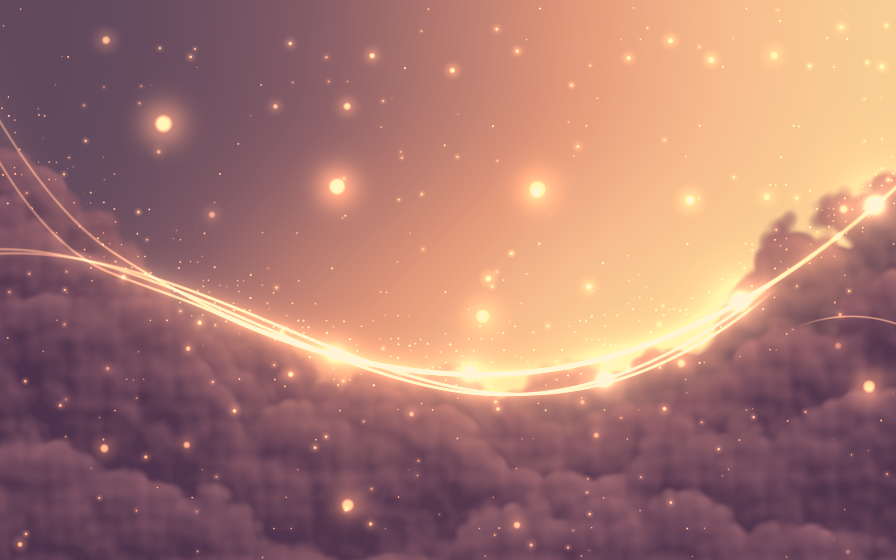
A Shadertoy shader for this background:

```glsl
// A dusk sky warming to gold at the right, above banks of plum clouds,
// with glowing strands hung across the valley and drifting embers.
// Clouds are layered outlines roughened by soft cellular puffs.

float hash(vec2 p) { return fract(sin(dot(p, vec2(127.1, 311.7))) * 43758.5453); }

// Smoothstep that may run in either direction
float ramp(float a, float b, float x) {
    float t = clamp((x - a) / (b - a), 0.0, 1.0);
    return t * t * (3.0 - 2.0 * t);
}

// Rounded bumps: a soft maximum over jittered cell centres
float bumps(vec2 p) {
    vec2 cell = floor(p), f = fract(p);
    float sum = 0.0;
    for (int j = -1; j <= 1; j++)
    for (int i = -1; i <= 1; i++) {
        vec2 o = vec2(i, j), c = cell + o;
        vec2 r = o + 0.15 + 0.7 * vec2(hash(c), hash(c + 37.0)) - f;
        sum += exp(-7.0 * dot(r, r));
    }
    return 1.0 + 0.25 * log(sum + 0.001);
}

float puffs(vec2 p) {
    return 0.55 * bumps(p * 7.0) + 0.29 * bumps(p * 15.0 + 4.3) + 0.16 * bumps(p * 32.0 + 9.1);
}

vec3 skyColor(vec2 p) {
    float t = 0.02 + 0.93 * ramp(0.05, 1.65, p.x - 0.1 * (p.y - 0.5));
    t += 0.3 * ramp(0.85, 0.3, p.y) * ramp(0.0, 0.6, p.x) * ramp(1.7, 0.9, p.x);
    t = 5.0 * clamp(t, 0.0, 1.0);
    vec3 c = mix(vec3(0.37, 0.28, 0.36), vec3(0.52, 0.36, 0.40), clamp(t, 0.0, 1.0));
    c = mix(c, vec3(0.72, 0.48, 0.44), clamp(t - 1.0, 0.0, 1.0));
    c = mix(c, vec3(0.89, 0.60, 0.48), clamp(t - 2.0, 0.0, 1.0));
    c = mix(c, vec3(0.97, 0.73, 0.55), clamp(t - 3.0, 0.0, 1.0));
    return mix(c, vec3(0.98, 0.84, 0.60), clamp(t - 4.0, 0.0, 1.0));
}

// Cloud outline: 0 is the far bank, 3 the nearest
float outline(float x, int layer) {
    float far = 0.33 + 0.34 * ramp(0.4, 0.0, x) + 0.1 * ramp(0.62, 0.44, x)
        + 0.06 * ramp(1.0, 1.25, x) + 0.22 * ramp(1.24, 1.42, x) + 0.08 * ramp(1.42, 1.6, x);
    float front = 0.14 + 0.13 * ramp(1.05, 0.72, x) + 0.17 * ramp(0.45, 0.28, x)
        + 0.06 * ramp(0.3, 0.0, x) + 0.1 * ramp(1.05, 1.2, x) + 0.07 * ramp(1.3, 1.6, x);
    if (layer == 0) return far;
    if (layer == 1) return mix(front, far, 0.5);
    if (layer == 2) return front;
    return 0.08 + 0.12 * ramp(0.5, 0.0, x) + 0.04 * sin(7.0 * x);
}

// Height of a strand: 0 and 1 sweep up both sides, 2 and 3 hang lower
float strand(float x, int i) {
    float l = max(0.2 - x, 0.0), u = x - 0.86, v = max(x - 0.9, 0.0);
    float high = 0.333 + (u > 0.0 ? 0.61 : 0.5) * u * u + 2.0 * l * l;
    float low = 0.295 + 0.26 * ramp(0.9, 0.0, x) + 0.86 * v * v;
    if (i == 0) return high;
    if (i == 1) return high - 0.004 - 0.07 * ramp(0.4, 0.0, x);
    return i == 2 ? low : low + 0.014 * sin(4.0 * x - 0.6);
}

// Round light with a bright core and a soft halo
float orb(vec2 p, vec2 c, float r) {
    float d = length(p - c);
    return 0.75 * ramp(r, r * 0.45, d) + 0.4 * exp(-d * d / (r * r * 5.0));
}

// One randomly placed ember per chosen grid cell
float embers(vec2 p, float n, float chance, float size) {
    vec2 c = floor(p * n), f = fract(p * n);
    vec2 at = 0.3 + 0.4 * vec2(hash(c + n), hash(c + n + 19.0));
    float d = length(f - at), r = size * (0.5 + hash(c + 71.0));
    float light = ramp(r, r * 0.3, d) + 0.35 * exp(-d * d / (r * r * 4.0));
    return light * ramp(0.3, 0.15, d) * step(hash(c + n * 3.0), chance) * (0.4 + 0.6 * hash(c + 5.0));
}

void mainImage(out vec4 fragColor, in vec2 fragCoord) {
    vec2 p = fragCoord / iResolution.xy * vec2(1.6, 1.0);
    vec3 col = skyColor(p);
    float band = p.y - strand(p.x, 0);
    float warmth = exp(-abs(band) / 0.12) * ramp(-0.1, 0.6, p.x);

    // Cloud banks, lit along their rims and near the strands
    for (int i = 0; i < 4; i++) {
        vec2 q = p + vec2(3.7, 1.9) * float(i);
        float puff = puffs(q);
        float depth = outline(p.x, i) - p.y + 0.12 * (puff - 0.72);
        float relief = puff - puffs(q + vec2(0.012, 0.02));
        float light = 0.75 * exp(-max(depth, 0.0) / 0.1) + 1.1 * relief + 0.35 * (puff - 0.6);
        vec3 cloud = mix(vec3(0.31, 0.20, 0.30), vec3(0.58, 0.38, 0.43), clamp(light, 0.0, 1.0));
        cloud = mix(cloud, vec3(0.88, 0.56, 0.46), warmth * clamp(0.35 + 0.5 * light, 0.0, 0.85));
        col = mix(col, cloud, ramp(-0.008, 0.022, depth) * (i == 0 ? 0.9 : 1.0));
    }

    // Strands with a thin core and a wide halo
    vec3 gold = vec3(1.0, 0.72, 0.38);
    for (int i = 0; i < 4; i++) {
        float y = strand(p.x, i), slope = (strand(p.x + 0.005, i) - y) / 0.005;
        float d = abs(p.y - y) / sqrt(1.0 + slope * slope);
        float power = 0.35 + 0.5 * ramp(0.1, 0.5, p.x) * ramp(1.6, 1.25, p.x);
        power *= i > 1 ? ramp(1.4, 1.28, p.x) : 1.0;
        col += gold * power * (0.8 * ramp(0.0036, 0.0006, d) + 0.16 * exp(-d / 0.018));
    }
    float wisp = abs(p.y - 0.435 + 2.0 * (p.x - 1.52) * (p.x - 1.52));
    col += gold * 0.4 * ramp(0.003, 0.0, wisp) * ramp(1.41, 1.5, p.x);

    // Flares riding the strands, growing toward the right
    for (int i = 0; i < 5; i++) {
        float x = 0.598 + 0.241 * float(i), size = 0.007 + 0.0018 * float(i);
        float d = length(p - vec2(x, strand(x, i == 2 ? 2 : 0)));
        col += vec3(1.0, 0.83, 0.5) * (exp(-d * d / (size * size)) + 0.45 * exp(-d / (size * 2.5)));
    }

    // Large orbs, then scattered embers and dust around the strands
    float glow = orb(p, vec2(0.292, 0.779), 0.018) + orb(p, vec2(0.602, 0.667), 0.017)
        + 0.6 * orb(p, vec2(0.96, 0.662), 0.017) + 0.6 * orb(p, vec2(0.862, 0.435), 0.014)
        + 0.8 * orb(p, vec2(0.621, 0.098), 0.013) + 0.9 * orb(p, vec2(1.552, 0.31), 0.013);
    glow += 0.7 * embers(p, 7.0, 0.28, 0.05) + 0.7 * embers(p, 13.0, 0.13, 0.06);
    glow += 0.6 * embers(p, 30.0, 0.06, 0.08);
    glow += 0.6 * embers(p, 95.0, 0.22 * exp(-abs(band - 0.03) / 0.06), 0.17);
    col += vec3(1.0, 0.62, 0.3) * glow;
    fragColor = vec4(min(col, vec3(1.0, 0.96, 0.84)), 1.0);
}
```
